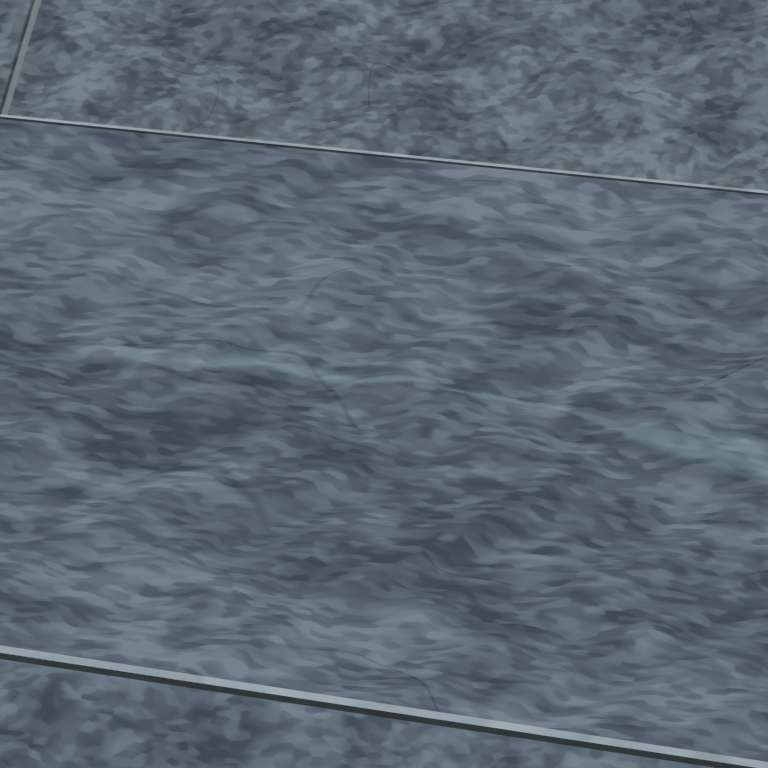
This texture is drawn by a WebGL 1 fragment shader. Its source:

```glsl
precision highp float;
uniform vec2 u_resolution;

// Stone and joint colours
const vec3 STONE_DARK = vec3(0.245, 0.292, 0.340);
const vec3 STONE_LIGHT = vec3(0.455, 0.510, 0.560);
const vec3 FAR_TINT = vec3(1.01, 1.01, 0.97);
const vec3 VEIN = vec3(0.46, 0.54, 0.58);
const vec3 JOINT_LIGHT = vec3(0.64, 0.69, 0.72);
const vec3 JOINT_SHADOW = vec3(0.16, 0.18, 0.18);
const vec3 END_JOINT = vec3(0.46, 0.51, 0.52);

// Joint layout: height at the left edge and slope
const vec2 FAR_JOINT = vec2(0.848, -0.100);
const vec2 NEAR_JOINT = vec2(0.150, -0.152);
const float FAR_WIDTH = 0.0035;
const float NEAR_WIDTH = 0.0100;
const float END_WIDTH = 0.004;
const float END_LEAN = 0.296;
const float END_HEIGHT = 0.831;
const float PLANK_LENGTH = 3.0;
const float PLANK_DEPTH = 0.72;

// Grain frequency along and across each row
const vec2 GRAIN_FAR = vec2(7.0, 14.0);
const vec2 GRAIN_MIDDLE = vec2(3.5, 14.0);
const vec2 GRAIN_NEAR = vec2(5.0, 9.0);
const float CONTRAST = 1.0;
const float TAU = 6.28318;

vec3 hash3(vec2 p) {
  vec3 q = fract(p.xyx * vec3(0.1031, 0.1030, 0.0973));
  q += dot(q, q.yxz + 33.33);
  return fract((q.xxy + q.yzz) * q.zyx);
}

// Cellular noise: random cell values blended by distance
float cells(vec2 p) {
  vec2 base = floor(p);
  float total = 0.0;
  float weight = 0.0;
  for (int j = -1; j <= 1; j++) {
    for (int i = -1; i <= 1; i++) {
      vec2 cell = base + vec2(float(i), float(j));
      vec3 h = hash3(cell);
      vec2 d = cell + h.xy - p;
      float w = exp(-7.0 * dot(d, d));
      total += w * h.z;
      weight += w;
    }
  }
  return total / weight;
}

// Layered grain, centred on zero
float grain(vec2 p) {
  float sum = 0.0;
  float amplitude = 0.32;
  for (int i = 0; i < 4; i++) {
    sum += amplitude * (cells(p) - 0.5);
    p = p * 2.3 + vec2(17.3, 9.1);
    amplitude *= 1.22;
  }
  return sum;
}

float band(float d, float lo, float hi, float soft) {
  return smoothstep(lo - soft, lo + soft, d) * (1.0 - smoothstep(hi - soft, hi + soft, d));
}

void main() {
  vec2 uv = gl_FragCoord.xy / u_resolution;
  float soft = 0.9 / min(u_resolution.x, u_resolution.y);

  // Floor coordinates: u along the planks, v across the rows
  float top = FAR_JOINT.x + FAR_JOINT.y * uv.x;
  float span = top - NEAR_JOINT.x - NEAR_JOINT.y * uv.x;
  float v = (top - uv.y) / span;
  float u = uv.x - END_LEAN * (uv.y - END_HEIGHT);
  float row = floor(v);
  float along = u / PLANK_LENGTH + 0.5 * (row + 1.0);
  float isMiddle = 1.0 - step(0.5, abs(row));

  // Streaked stone, different in every plank
  vec2 p = vec2(u, v * PLANK_DEPTH);
  p.y += 0.006 * sin(p.x * 19.0 + 2.0 * sin(p.y * 27.0)) + 0.003 * sin(p.x * 47.0 + p.y * 61.0);
  vec2 seed = 20.0 + 13.7 * vec2(floor(along) + 1.0, row + 1.0);
  vec2 scale = row < 0.0 ? GRAIN_FAR : (row > 0.0 ? GRAIN_NEAR : GRAIN_MIDDLE);
  float tone = 0.5 + CONTRAST * grain(p * scale + seed);
  tone += 0.06 * cos(TAU * (v - 0.08));

  // Thin dark cracks
  float ridge = abs(cells(p * scale * vec2(0.8, 0.7) + seed + 41.0) - 0.5);
  float patches = smoothstep(0.52, 0.72, cells(p * vec2(4.0, 9.0) + seed + 67.0));
  tone -= 0.22 * patches * (1.0 - smoothstep(0.0, 0.03, ridge));
  vec3 color = mix(STONE_DARK, STONE_LIGHT, clamp(tone, 0.0, 1.0));
  color *= row < 0.0 ? FAR_TINT : vec3(1.0);

  // Pale vein that swells and thins, with a dark lower edge
  float path = 0.405 + 0.2 * (uv.x - 0.42) * (uv.x - 0.42) + 0.006 * sin(uv.x * 31.0);
  float rough = cells(p * vec2(22.0, 60.0) + 5.0) - 0.5;
  float swell = 0.5 + 0.5 * cos(TAU * (uv.x - 0.33) / 0.62);
  float thick = 0.004 + (0.012 + 0.020 * uv.x * uv.x) * swell * swell;
  float off = v - path + 0.022 * rough;
  float vein = isMiddle * (1.0 - smoothstep(0.3 * thick, 1.5 * thick, abs(off)));
  float under = isMiddle * band(off, 1.2 * thick, 1.2 * thick + 0.025, 0.012);
  color *= 1.0 - 0.10 * under * swell;
  color = mix(color, VEIN + 0.10 * (tone - 0.5), vein * (0.45 + 0.3 * swell + 0.5 * rough));

  // Joint between plank ends
  float endDist = (fract(along + 0.5) - 0.5) * PLANK_LENGTH;
  color *= 1.0 - 0.35 * band(endDist, -2.2 * END_WIDTH, -END_WIDTH, 2.0 * soft);
  color = mix(color, END_JOINT, 0.9 * band(endDist, -END_WIDTH, END_WIDTH, 1.5 * soft));

  // Joint between rows: lit edge above a shadow
  float rowDist = (v - floor(v + 0.5)) * span;
  float width = mix(FAR_WIDTH, NEAR_WIDTH, clamp(v, 0.0, 1.0));
  float wear = 0.82 + 0.3 * (cells(vec2(u * 24.0, 3.0 + row)) - 0.5);
  color = mix(color, JOINT_SHADOW, 0.85 * band(rowDist, 0.0, 0.8 * width, soft));
  color = mix(color, JOINT_LIGHT, wear * band(rowDist, -width, 0.0, soft));

  gl_FragColor = vec4(color, 1.0);
}
```
